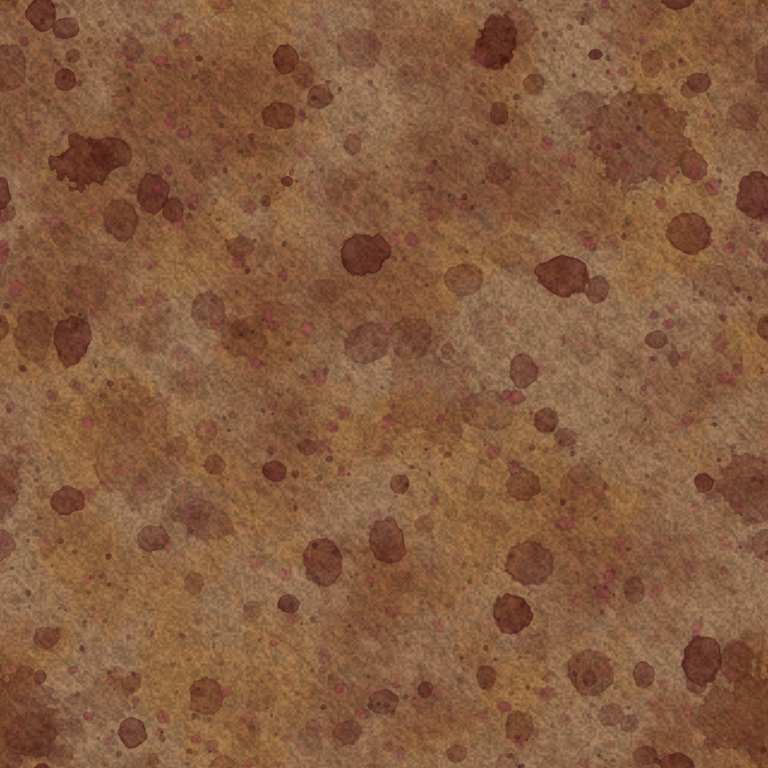
Reproduce this texture procedurally as a WebGL 1 fragment shader.

```glsl
precision highp float;
// Stained, aged paper: a mottled tan and ochre wash under fine diagonal fibres,
// covered by ragged rimmed blots, rosy spots and dark flecks.
// Cellular scatter and layered value noise, all wrapped so the tile repeats.

uniform vec2 u_resolution;

#define TAN vec3(0.575, 0.440, 0.325)
#define OCHRE vec3(0.580, 0.412, 0.250)
#define BROWN vec3(0.470, 0.285, 0.185)
#define BLOT_TINT vec3(0.63, 0.39, 0.43)
#define SPOT_RIM vec3(0.435, 0.190, 0.195)
#define SPOT_CORE vec3(0.590, 0.285, 0.285)
#define FLECK_TINT vec3(0.62, 0.43, 0.50)
#define WASH_CELLS 9.0
#define SPOT_CELLS 31.0
#define FIBRE_CELLS vec2(158.0, 46.0)
#define FIBRE_DEPTH 0.22
#define GRAIN_DEPTH 0.27

vec3 hash3(vec2 p) {
  vec3 q = fract(p.xyx * vec3(0.1031, 0.1030, 0.0973));
  q += dot(q, q.yxz + 33.33);
  return fract((q.xxy + q.yzz) * q.zyx);
}

// Random values of a lattice cell, repeating after a whole period.
vec3 cellHash(vec2 cell, vec2 period, float seed) {
  return hash3(floor(mod(cell + 0.5, period)) + seed * vec2(17.0, 29.0));
}

float wrapNoise(vec2 p, vec2 period, float seed) {
  vec2 i = floor(p);
  vec2 f = fract(p);
  f = f * f * (3.0 - 2.0 * f);
  float a = cellHash(i, period, seed).x;
  float b = cellHash(i + vec2(1.0, 0.0), period, seed).x;
  float c = cellHash(i + vec2(0.0, 1.0), period, seed).x;
  float d = cellHash(i + vec2(1.0, 1.0), period, seed).x;
  return mix(mix(a, b, f.x), mix(c, d, f.x), f.y);
}

float layeredNoise(vec2 uv, float cells, float seed) {
  float sum = 0.0;
  float weight = 0.5;
  for (int i = 0; i < 5; i++) {
    sum += weight * wrapNoise(uv * cells, vec2(cells), seed + float(i));
    cells *= 2.0;
    weight *= 0.6;
  }
  return sum / 1.153;
}

// Scattered round stains with a darker rim; radii are in cell units.
// A higher fade leaves more of them faint.
float stains(vec2 uv, float cells, float share, vec2 radii, float edge, float ragged, float fade, float seed) {
  vec2 p = uv * cells;
  vec2 home = floor(p);
  float clear = 1.0;
  for (int y = -1; y <= 1; y++) {
    for (int x = -1; x <= 1; x++) {
      vec2 cell = home + vec2(float(x), float(y));
      vec3 place = cellHash(cell, vec2(cells), seed);
      vec3 look = cellHash(cell, vec2(cells), seed + 5.0);
      float squash = mix(0.86, 1.16, look.y);
      vec2 offset = (p - cell - place.xy) * vec2(squash, 1.0 / squash);
      float d = length(offset) / mix(radii.x, radii.y, look.z) + ragged;
      float mask = 1.0 - smoothstep(1.0 - edge, 1.0 + edge, d);
      float rim = smoothstep(0.76, 1.0, d);
      float strength = mix(0.16, 0.92, pow(look.x, fade)) * step(place.z, share);
      clear *= 1.0 - strength * mask * (0.80 + 0.28 * rim);
    }
  }
  return 1.0 - clear;
}

void main() {
  vec2 uv = gl_FragCoord.xy / u_resolution;

  // Mottled wash
  float warm = layeredNoise(uv, WASH_CELLS, 1.0);
  float shade = layeredNoise(uv, WASH_CELLS - 1.0, 11.0);
  vec3 color = mix(TAN, OCHRE, smoothstep(0.40, 0.68, warm));
  color = mix(color, BROWN, 0.72 * smoothstep(0.40, 0.74, shade));

  // Blots in three sizes, with ragged outlines and uneven pigment
  float coarse = layeredNoise(uv, 26.0, 21.0) - 0.5;
  float fine = wrapNoise(uv * 150.0, vec2(150.0), 31.0) - 0.5;
  float ragged = 0.75 * coarse + 0.16 * fine;
  float large = stains(uv, 5.0, 0.36, vec2(0.18, 0.40), 0.05, 1.6 * ragged, 1.6, 41.0);
  float medium = stains(uv, 12.0, 0.74, vec2(0.17, 0.38), 0.07, ragged, 2.2, 52.0);
  float small = stains(uv, 21.0, 0.22, vec2(0.16, 0.33), 0.12, ragged, 1.6, 63.0);
  float blot = 1.0 - (1.0 - large) * (1.0 - medium) * (1.0 - small);
  blot *= 1.0 + 0.9 * coarse + 0.25 * fine;
  color *= mix(vec3(1.0), BLOT_TINT, clamp(blot, 0.0, 1.1));

  // Rosy spots with a dark rim, gathered in loose clusters, and tiny flecks
  float cluster = smoothstep(0.25, 0.60, wrapNoise(uv * 9.0, vec2(9.0), 71.0));
  float torn = 1.1 * coarse + 0.45 * fine;
  float spot = stains(uv, SPOT_CELLS, 0.46, vec2(0.13, 0.30), 0.28, torn, 1.1, 74.0);
  float core = stains(uv, SPOT_CELLS, 0.46, vec2(0.07, 0.17), 0.45, torn, 1.1, 74.0);
  float fleck = stains(uv, 68.0, 0.34, vec2(0.10, 0.27), 0.35, 1.5 * torn, 1.4, 85.0);
  color = mix(color, SPOT_RIM, 0.80 * spot * mix(0.5, 1.0, cluster));
  color = mix(color, SPOT_CORE, 0.55 * core * (1.0 - 0.6 * blot));
  color *= mix(vec3(1.0), FLECK_TINT, fleck * mix(0.4, 0.95, cluster));

  // Fibres falling to the right, and paper grain
  vec2 slant = vec2(uv.x + uv.y, uv.x - uv.y) * FIBRE_CELLS;
  float fibre = wrapNoise(slant, FIBRE_CELLS, 91.0) - 0.5;
  float grain = wrapNoise(uv * 320.0, vec2(320.0), 95.0) - 0.5;
  color *= 1.0 + FIBRE_DEPTH * fibre * mix(0.6, 1.1, shade) + GRAIN_DEPTH * grain;

  gl_FragColor = vec4(color, 1.0);
}
```
